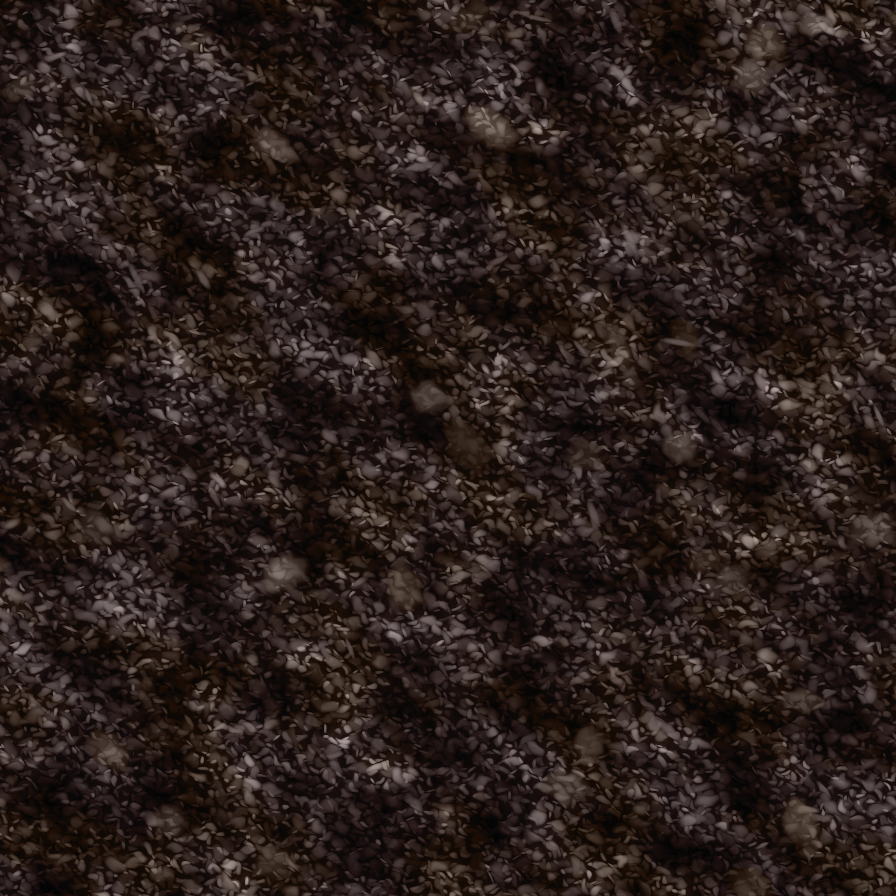
A WebGL 1 fragment shader for this texture:

```glsl
precision highp float;
// Dark, crumbly garden soil: three sizes of soft cellular grains are blended
// by brightness, gathered into lumps and sine hollows, then strewn with dusty
// clods and a few pale slivers. Most features lean down to the right.

uniform vec2 u_resolution;

vec4 hash4(vec2 cell) {
  vec4 p = fract(cell.xyxy * vec4(0.1031, 0.1030, 0.0973, 0.1099));
  p += dot(p, p.wzxy + 33.33);
  return fract((p.xxyz + p.yzzw) * p.zywx);
}

mat2 rotation(float angle) {
  float c = cos(angle), s = sin(angle);
  return mat2(c, -s, s, c);
}

// Layered, bent sines: irregular soft patches, roughly -1 to 1.
float patches(vec2 p) {
  float sum = 0.0, amplitude = 0.5;
  for (int i = 0; i < 5; i++) {
    sum += amplitude * sin(p.x + 1.4 * sin(p.y + 0.7 * sum));
    p = rotation(1.1) * p * 1.55 + 1.7;
    amplitude *= 0.72;
  }
  return sum;
}

// Scattered domed ellipses, one per cell at most.
// Returns the lit shade (x), the tint (y) and the cover (z) of the brightest,
// with soft seams where neighbours meet.
vec3 grains(vec2 p, vec2 radii, float presence, float salt) {
  vec2 cell = floor(p);
  vec3 top = vec3(0.0);
  for (int y = -1; y <= 1; y++) {
    for (int x = -1; x <= 1; x++) {
      vec2 id = cell + vec2(float(x), float(y));
      vec4 place = hash4(id + salt);
      vec4 kind = hash4(id + salt + 71.7);
      vec2 offset = p - id - 0.1 - 0.8 * place.xy;
      float angle = -0.35 + 1.9 * (place.z - 0.5);
      vec2 size = radii * mix(vec2(0.7), vec2(1.3), kind.xy);
      vec2 local = rotation(angle) * offset / size;
      float dome = 1.0 - dot(local, local);
      float cover = smoothstep(0.0, 1.0, dome) * step(place.w, presence);
      float light = 1.0 + 0.25 * clamp(offset.y / radii.x, -1.0, 1.0);
      float shade = mix(0.17, 0.44, kind.z * kind.z) * light;
      vec3 grain = vec3(shade * cover, kind.w, cover);
      top = mix(top, grain, smoothstep(-0.07, 0.07, grain.x - top.x));
    }
  }
  return top;
}

void main() {
  vec2 uv = gl_FragCoord.xy / min(u_resolution.x, u_resolution.y);

  // Bend the ground a little so that grains are not clean ellipses.
  vec2 ground = uv + 0.0015 * vec2(sin(uv.y * 260.0 + 2.0 * sin(uv.x * 150.0)),
                                   sin(uv.x * 230.0 + 2.0 * sin(uv.y * 190.0)));
  vec2 slope = rotation(-0.6) * uv;
  float hollow = patches(slope * vec2(21.0, 37.0) + 4.0);
  float earth = patches(slope * vec2(17.0, 27.0) + 31.0);
  float grit = patches(uv * 190.0);

  // Pile of grains, from coarse to fine, over deep shadow.
  float tone = 0.055 + 0.015 * grit;
  float tint = 0.5;
  for (int i = 0; i < 3; i++) {
    float layer = float(i);
    vec2 p = ground * 44.0 * pow(1.55, layer) + 40.0 + 0.37 * layer;
    vec3 grain = grains(p, vec2(0.62, 0.33), 1.0, 13.0 * layer);
    float above = smoothstep(-0.06, 0.06, grain.x - tone);
    tone = mix(tone, grain.x, above);
    tint = mix(tint, grain.y, above);
  }

  // Lumps and hollows carry the broader light and dark.
  vec3 lump = grains(ground * 19.0 + 60.0, vec2(0.64, 0.38), 0.9, 37.0);
  float relief = 0.8 + 1.4 * lump.x + 0.52 * hollow + 0.05 * grit;
  tone = mix(0.17, tone, 0.78) * max(relief, 0.25);
  float warmth = smoothstep(0.0, 1.1, 0.6 * earth + 0.25 + 0.4 * tint);

  // Rounded clods, dusted with the crumbs around them.
  vec3 clod = grains(ground * 15.0 + 7.0, vec2(0.5, 0.3), 0.17, 57.0);
  float body = smoothstep(0.0, 0.6, clod.z);
  float clodTone = 0.03 + 0.7 * clod.x + 0.55 * tone;
  tone = mix(tone, clodTone, 0.85 * body);
  warmth = mix(warmth, 0.5 + 0.5 * clod.y, body);

  // Rare pale slivers of wood and root.
  vec3 sliver = grains(uv * 24.0 + 3.0, vec2(0.46, 0.12), 0.035, 91.0);
  tone = mix(tone, 0.3 + 0.4 * sliver.x, 0.85 * sliver.z);
  warmth *= 1.0 - 0.7 * sliver.z;

  // Purplish grey humus to warm brown earth.
  vec3 humus = vec3(0.0, 0.050, 0.050);
  vec3 brown = vec3(0.0, 0.058, 0.095);
  vec3 color = vec3(tone) - mix(humus, brown, warmth) * smoothstep(0.0, 0.13, tone);
  gl_FragColor = vec4(clamp(color, 0.0, 1.0), 1.0);
}
```
